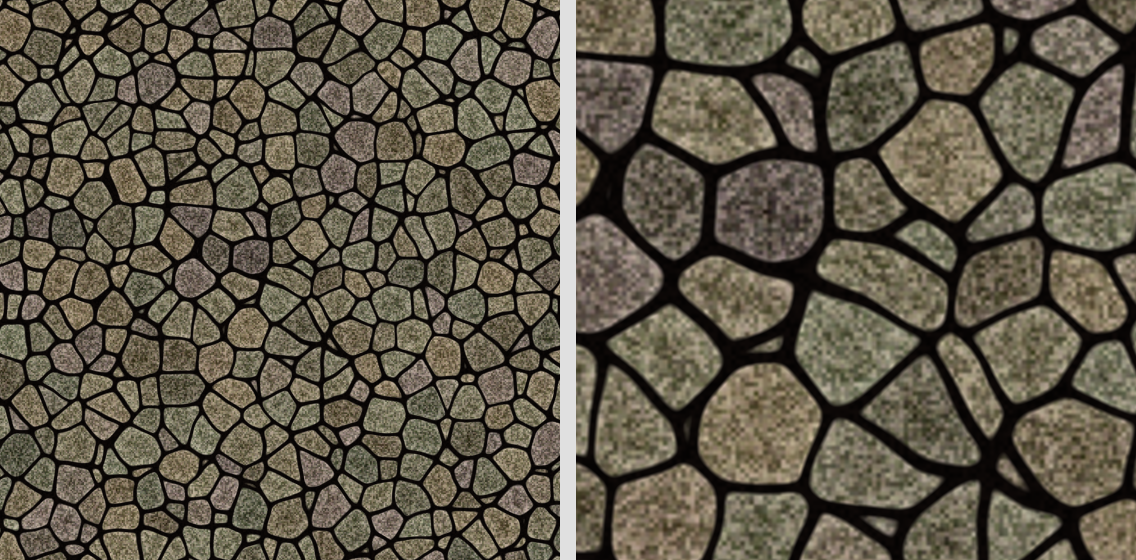
Left: the whole. Right: its middle third, enlarged.
Give the GLSL for this texture, as a Shadertoy shader.

```glsl
// Irregular flagstone paving: a weighted Voronoi (power) diagram gives stones of
// mixed size, a soft minimum of the edge distances rounds their corners, and
// each stone gets its own tone, a pale rim and fine sandy grain.

const float STONES_ACROSS = 21.0;
const float SIZE_SPREAD   = 0.58;   // weight difference of large and small stones
const float CORNER_ROUND  = 0.05;   // in stone units, as the widths below
const float JOINT_MIN     = 0.045;
const float JOINT_MAX     = 0.085;
const float EDGE_SOFT     = 0.035;
const float RIM_WIDTH     = 0.09;
const float RIM_LIGHT     = 0.10;
const float CORE_SHADE    = 0.05;
const float WARP          = 0.14;
const float GRAIN_FINE    = 0.36;
const float GRAIN_COARSE  = 0.16;

const vec3 JOINT_COLOR = vec3(0.035, 0.022, 0.018);
const vec3 STONE_COLOR = vec3(0.455, 0.435, 0.367);
const vec3 OLIVE_TINT  = vec3(0.97, 1.01, 0.97);
const vec3 MAUVE_TINT  = vec3(1.03, 0.96, 1.03);
const vec3 BROWN_TINT  = vec3(1.06, 0.98, 0.90);

vec3 hash3(vec2 p) {
    vec3 q = fract(p.xyx * vec3(0.1031, 0.1030, 0.0973));
    q += dot(q, q.yxz + 33.33);
    return fract((q.xxy + q.yzz) * q.zyx);
}

// Smooth value noise, three independent channels in 0..1
vec3 noise3(vec2 p) {
    vec2 i = floor(p), f = fract(p);
    f = f * f * (3.0 - 2.0 * f);
    vec3 low  = mix(hash3(i), hash3(i + vec2(1, 0)), f.x);
    vec3 high = mix(hash3(i + vec2(0, 1)), hash3(i + vec2(1, 1)), f.x);
    return mix(low, high, f.y);
}

// Centre of the stone in a grid cell (xy) and its weight (z)
vec3 stoneSite(vec2 cell) {
    vec3 h = hash3(cell);
    return vec3(cell + 0.05 + 0.9 * h.xy, SIZE_SPREAD * smoothstep(0.15, 0.75, h.z));
}

float powerDistance(vec2 p, vec3 site) {
    vec2 d = p - site.xy;
    return dot(d, d) - site.z;
}

// Distance to the rounded stone edge (x) and the cell owning the stone (yz)
vec3 paving(vec2 p) {
    vec2 home = floor(p), owner = home;
    float nearest = 1e5;
    for (int y = -2; y <= 2; y++)
    for (int x = -2; x <= 2; x++) {
        vec2 cell = home + vec2(x, y);
        float d = powerDistance(p, stoneSite(cell));
        if (d < nearest) { nearest = d; owner = cell; }
    }

    vec2 center = stoneSite(owner).xy;
    float closeness = 0.0;
    for (int y = -3; y <= 3; y++)
    for (int x = -3; x <= 3; x++) {
        if (x == 0 && y == 0) continue;
        vec3 site = stoneSite(owner + vec2(x, y));
        float gap = max(length(site.xy - center), 0.001);
        float edge = (powerDistance(p, site) - nearest) / (2.0 * gap);
        closeness += exp(-max(edge, 0.0) / CORNER_ROUND);
    }
    return vec3(-CORNER_ROUND * log(max(closeness, 1e-20)), owner);
}

void mainImage(out vec4 fragColor, in vec2 fragCoord) {
    vec2 uv = fragCoord / iResolution.y;
    vec2 p = uv * STONES_ACROSS + 40.0;
    p += WARP * (noise3(p * 1.6).xy - 0.5);

    // Stone mask
    vec3 stone = paving(p);
    float joint = mix(JOINT_MIN, JOINT_MAX, noise3(p * 0.7 + 90.0).x);
    float depth = stone.x - joint;
    float soft = max(EDGE_SOFT, 0.7 * STONES_ACROSS / iResolution.y);
    float mask = smoothstep(-soft, soft, depth);

    // Tone and tint of the whole stone
    vec3 look = hash3(stone.yz + 217.0);
    vec3 tint = mix(OLIVE_TINT, BROWN_TINT, look.y);
    tint = mix(tint, MAUVE_TINT, smoothstep(0.72, 0.95, look.z));
    vec3 color = STONE_COLOR * tint * (1.07 - 0.28 * look.x * look.x);

    // Pale rim, darker core, blotches and grain
    float inside = max(depth, 0.0);
    color += RIM_LIGHT * exp(-inside / RIM_WIDTH);
    color -= CORE_SHADE * smoothstep(0.1, 0.6, inside);
    color += 0.05 * (noise3(p * 5.0).x - 0.5);
    vec3 fine = noise3(uv * 370.0) - 0.5;
    float coarse = noise3(uv * 190.0 + 50.0).x - 0.5;
    color += GRAIN_FINE * mix(vec3(fine.x), fine, 0.12) + GRAIN_COARSE * coarse;

    // Dark joints with a trace of grit
    vec3 grit = JOINT_COLOR * (1.0 + 1.2 * fine.y);
    fragColor = vec4(clamp(mix(grit, color, mask), 0.0, 1.0), 1.0);
}
```
